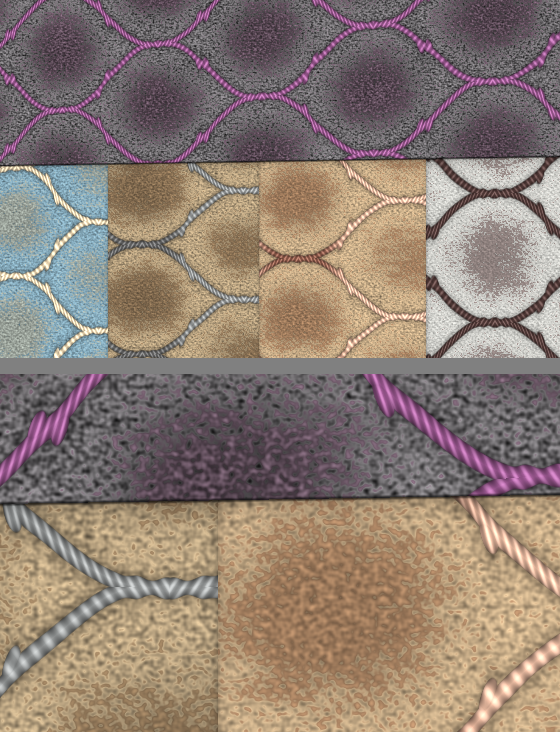
Top: the whole. Bottom: its middle third, enlarged.
A WebGL 2 fragment shader for this pattern:

```glsl
#version 300 es
precision highp float;
// Five woven brocade swatches with raised, knotted ogee lattices and grainy medallions.
uniform vec2 u_resolution;
out vec4 fragColor;

// Lengths are in canvas heights; even and odd refer to columns of joints.
struct Cloth {
    vec2 node, halfStep;                        // one joint, half of the repeat
    float cordRadius;
    vec3 base, medallion, cordEven, cordOdd;
    vec2 strength;                              // medallions in even and odd columns
    float grain;                                // contrast of the weave
};
const Cloth PLUM = Cloth(vec2(0.732, 0.730), vec2(0.301, 0.173), 0.0080,
    vec3(0.44, 0.43, 0.44), vec3(0.30, 0.23, 0.28),
    vec3(0.58, 0.33, 0.54), vec3(0.58, 0.33, 0.54), vec2(0.80, 0.80), 0.80);
const Cloth BLUE = Cloth(vec2(0.045, 0.228), vec2(0.230, 0.152), 0.0075,
    vec3(0.54, 0.69, 0.76), vec3(0.59, 0.60, 0.55),
    vec3(0.92, 0.84, 0.70), vec3(0.92, 0.84, 0.70), vec2(0.90, 0.60), 0.36);
const Cloth GOLD = Cloth(vec2(0.396, 0.315), vec2(0.285, 0.152), 0.0076,
    vec3(0.75, 0.66, 0.52), vec3(0.46, 0.37, 0.27),
    vec3(0.38, 0.38, 0.38), vec3(0.56, 0.57, 0.57), vec2(1.00, 0.65), 0.42);
const Cloth ROSE = Cloth(vec2(0.833, 0.278), vec2(0.298, 0.163), 0.0076,
    vec3(0.81, 0.70, 0.55), vec3(0.56, 0.42, 0.31),
    vec3(0.52, 0.33, 0.27), vec3(0.90, 0.72, 0.62), vec2(0.90, 0.60), 0.36);
const Cloth IVORY = Cloth(vec2(1.382, 0.461), vec2(0.318, 0.181), 0.0098,
    vec3(0.84, 0.84, 0.82), vec3(0.49, 0.43, 0.42),
    vec3(0.31, 0.22, 0.21), vec3(0.31, 0.22, 0.21), vec2(0.85, 0.60), 0.26);
const vec3 SEAMS = vec3(0.301, 0.724, 1.191);   // upright edges of the lower swatches
const vec2 HEM = vec2(0.537, 0.0166);           // height and slope of the upper edge
const float KNOT_AT = 0.44;                     // place of the knot between joints
const float TWIST = 430.0;                      // spin of the cord's plies
const float JOINT_LENGTH = 0.055;

float hash(vec2 p) {
    vec3 h = fract(p.xyx * vec3(0.1031, 0.1030, 0.0973));
    h += dot(h, h.yzx + 33.33);
    return fract((h.x + h.y) * h.z);
}

float cornerSlope(vec2 cell, vec2 offset) {
    float angle = 6.28318 * hash(cell);
    return dot(vec2(cos(angle), sin(angle)), offset);
}

float gradientNoise(vec2 p) {
    vec2 i = floor(p), f = fract(p), s = f * f * (3.0 - 2.0 * f), e = vec2(1.0, 0.0);
    return mix(mix(cornerSlope(i, f), cornerSlope(i + e, f - e), s.x),
               mix(cornerSlope(i + e.yx, f - e.yx), cornerSlope(i + 1.0, f - 1.0), s.x), s.y);
}

// Lattice coordinates: joints lie where both are even or both are odd.
vec2 latticeCoords(vec2 p, Cloth c, bool upper) {
    vec2 q = p - c.node;
    q += 0.004 * vec2(gradientNoise(p * 14.0), gradientNoise(p * 14.0 + 40.0));
    if (!upper) return q / c.halfStep;
    // The upper swatch rises and widens toward the right.
    float t = q.x / c.halfStep.x;
    return vec2(t - 0.0355 * t * t + 0.0025 * t * t * t,
                (q.y - 0.068 * q.x) / (c.halfStep.y + 0.02 * q.x));
}

vec3 weave(vec2 p, Cloth c, vec2 cell) {
    float grain = gradientNoise(p * vec2(120.0, 190.0)) + 0.8 * gradientNoise(p.yx * 230.0 + 9.0);
    float cloud = gradientNoise(p * 9.0) + gradientNoise(p * vec2(26.0, 55.0));
    vec2 reach = vec2(length(vec2(cell.x, 0.65 * (1.0 - cell.y))),
                      length(vec2(1.0 - cell.x, 0.65 * cell.y)));
    vec2 spots = c.strength * (1.0 - smoothstep(0.05, 0.68, reach));
    float cover = smoothstep(0.32, 0.62, max(spots.x, spots.y) + 0.65 * grain + 0.35 * cloud);
    float twill = 0.04 * sin(420.0 * (p.x + p.y));
    return mix(c.base, c.medallion, 0.85 * cover) * (1.0 + c.grain * (grain + 0.25 * cloud) + twill);
}

// Lays the twisted cord, its knots and its shadow over the ground.
vec3 layCord(vec3 ground, Cloth c, vec2 q, vec2 cell, float pixel) {
    float t = clamp((cell.x - 0.08) / 0.84, 0.0, 1.0);
    float slope = 6.0 * t * (1.0 - t) / 0.84 * c.halfStep.y / c.halfStep.x;
    float across = (cell.y - t * t * (3.0 - 2.0 * t)) * c.halfStep.y / sqrt(1.0 + slope * slope);
    float column = fract(q.x), along = (column - KNOT_AT) * c.halfStep.x * 1.2;
    float k = along / 0.03;
    across -= 0.005 * k * exp(-k * k);
    // Joints swell into braided lobes.
    float toJoint = min(column, 1.0 - column) * c.halfStep.x;
    float joint = 1.0 - smoothstep(0.5 * JOINT_LENGTH, JOINT_LENGTH, toJoint);
    float d = abs(across) - c.cordRadius * (1.0 + joint * (0.15 + 0.25 * sin(toJoint * 220.0 + 1.0)));
    // Each knot is a pair of loops.
    for (float side = -1.0; side < 2.0; side += 2.0) {
        vec2 loopOffset = vec2(along, across) - side * vec2(0.014, 0.006);
        d = min(d, length(loopOffset) - 1.45 * c.cordRadius);
    }
    float relief = sqrt(clamp(-d / c.cordRadius, 0.0, 1.0));
    float lean = across * sign(mod(q.y + 1.0, 2.0) - 1.0);
    float ply = sin(TWIST * (cell.x * c.halfStep.x * 1.3 + 0.8 * lean));
    vec3 cord = mix(c.cordEven, c.cordOdd, smoothstep(0.2, 0.5, cell.x));
    cord = cord * (0.5 + 0.6 * relief + 0.15 * ply) + 0.14 * relief * max(ply, 0.0);
    ground *= 1.0 - 0.28 * exp(-max(d, 0.0) / 0.007);
    return mix(cord, ground, smoothstep(-pixel, pixel, d));
}

void main() {
    vec2 p = gl_FragCoord.xy / u_resolution.y;
    float pixel = 1.0 / u_resolution.y, hem = p.y - HEM.x - HEM.y * p.x;
    bool upper = hem > 0.0;
    Cloth c = IVORY;
    if (upper) c = PLUM;
    else if (p.x < SEAMS.x) c = BLUE;
    else if (p.x < SEAMS.y) c = GOLD;
    else if (p.x < SEAMS.z) c = ROSE;
    vec2 q = latticeCoords(p, c, upper), cell = abs(mod(q + 1.0, 2.0) - 1.0);
    vec3 colour = layCord(weave(p, c, cell), c, q, cell, pixel);
    // Edges and the shadows they cast.
    vec3 seam = abs(p.x - SEAMS);
    float nearest = min(seam.x, min(seam.y, seam.z));
    if (!upper) colour *= (1.0 - 0.2 * exp(-nearest / 0.004)) * (1.0 - 0.25 * exp(hem / 0.01));
    colour *= 0.4 + 0.6 * smoothstep(0.0, 0.002 + pixel, abs(hem));
    fragColor = vec4(clamp(colour, 0.0, 1.0), 1.0);
}
```
